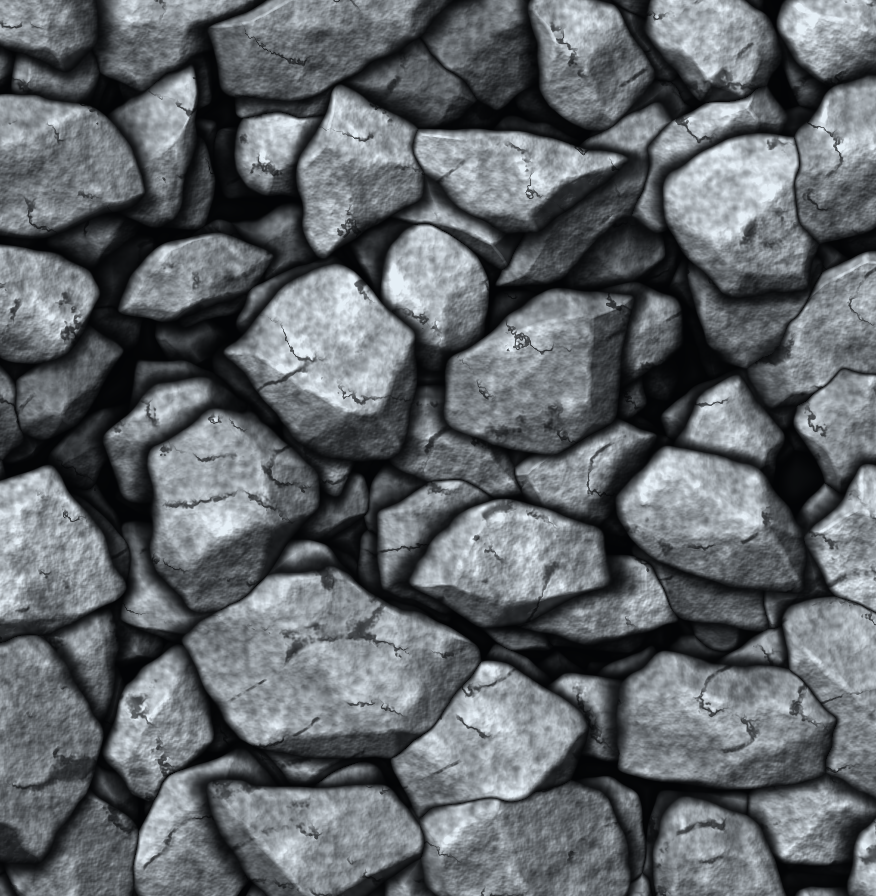
A Shadertoy shader for this texture:

```glsl
// A heap of broken grey stones seen from above, with black gaps between them.
// Layers of scattered faceted polygons are stacked from small and dim to large
// and bright; each is lit by its blended facet slopes plus gradient noise.

#define LAYERS 4
#define SMALL_CELLS 10.0
#define LARGE_CELLS 5.0
#define SIDES 7
#define STONE_RADIUS 0.49
#define FACET_BLEND 0.035
#define ROUGHNESS 0.15
#define MOTTLING 0.42
#define SHADOW_REACH 0.022
#define BRIGHTNESS 0.60
#define STONE_TINT vec3(0.965, 1.0, 1.025)
#define LIGHT_DIR normalize(vec3(-0.30, 0.50, 0.85))

const float TAU = 6.2831853;

vec2 hash2(vec2 p) {
    vec3 h = fract(p.xyx * vec3(0.1031, 0.1030, 0.0973));
    h += dot(h, h.yzx + 33.33);
    return fract((h.xx + h.yz) * h.zy);
}

vec2 lattice(vec2 p) { return hash2(p + 57.0) * 2.0 - 1.0; }

// Gradient noise: value in x, derivatives in yz
vec3 gradNoise(vec2 p) {
    vec2 i = floor(p), f = p - i;
    vec2 u = f * f * f * (f * (f * 6.0 - 15.0) + 10.0);
    vec2 du = 30.0 * f * f * (f * (f - 2.0) + 1.0);
    vec2 e = vec2(1.0, 0.0);
    vec2 ga = lattice(i), gb = lattice(i + e), gc = lattice(i + e.yx), gd = lattice(i + 1.0);
    float a = dot(ga, f), b = dot(gb, f - e), c = dot(gc, f - e.yx), d = dot(gd, f - 1.0);
    float twist = a - b - c + d;
    vec2 slope = ga + u.x * (gb - ga) + u.y * (gc - ga) + u.x * u.y * (ga - gb - gc + gd);
    return vec3(a + u.x * (b - a) + u.y * (c - a) + u.x * u.y * twist,
                slope + du * (u.yx * twist + vec2(b, c) - a));
}

vec3 fractalNoise(vec2 p) {
    vec3 sum = vec3(0.0);
    float freq = 1.0;
    for (int i = 0; i < 5; i++) {
        vec3 n = gradNoise(p * freq + float(i) * 19.7);
        sum += vec3(n.x / pow(freq, 0.6), n.yz);
        freq *= 2.03;
    }
    return sum;
}

// Smooth minimum of two planes (slope in xy, height in z); ridge marks the joint
vec3 joinPlanes(vec3 a, vec3 b, float width, inout float ridge) {
    float k = clamp(0.5 + 0.5 * (b.z - a.z) / width, 0.0, 1.0);
    float joint = k * (1.0 - k);
    ridge = max(ridge * smoothstep(0.0, 0.5, k), joint * 4.0);
    return mix(b, a, k) - vec3(0.0, 0.0, width * joint);
}

// One stone: surface slope in xy, ridge in z, inner distance in w
vec4 stone(vec2 q, vec2 id) {
    vec2 shape = hash2(id + 3.1);
    float angle = TAU * shape.x, stretch = mix(1.0, 1.55, shape.y);
    mat2 turn = mat2(cos(angle), sin(angle), -sin(angle), cos(angle));
    q = (turn * q) * vec2(1.0 / stretch, sqrt(stretch));
    float radius = STONE_RADIUS * mix(0.80, 1.15, hash2(id + 8.3).x);
    vec2 tilt = (hash2(id + 5.7) - 0.5) * 0.9;
    vec2 tilt2 = (hash2(id + 6.9) - 0.5) * 1.3;
    float ridge = 0.0, unused = 0.0;
    vec3 top = vec3(tilt, 0.20 + dot(q, tilt));
    top = joinPlanes(top, vec3(tilt2, 0.22 + dot(q, tilt2)), FACET_BLEND, ridge);
    vec3 outline = vec3(0.0, 0.0, 1.0);
    for (int i = 0; i < SIDES; i++) {
        vec2 r = hash2(id + float(i) * 7.13 + 11.0);
        float a = (float(i) + 0.8 * (r.x - 0.5)) * TAU / float(SIDES);
        vec2 dir = vec2(cos(a), sin(a));
        float inside = radius * mix(0.78, 1.12, r.y) - dot(q, dir);
        float steep = mix(0.6, 2.2, fract(r.x * 7.0 + r.y * 3.0));
        top = joinPlanes(top, vec3(-dir, inside) * steep, FACET_BLEND, ridge);
        outline = joinPlanes(outline, vec3(-dir, inside), 0.06, unused);
    }
    return vec4(top.xy * turn, ridge, outline.z);
}

// Paints one layer of stones over the tone below; chipped shifts the outlines
float paintLayer(float below, vec2 p, vec2 chipped, float depth, float seed) {
    float cells = mix(SMALL_CELLS, LARGE_CELLS, depth);
    float share = depth > 0.9 ? 0.68 : 0.92;
    vec2 g = chipped * cells + seed * 13.37, base = floor(g);
    vec4 best = vec4(0.0, 0.0, 0.0, -1.0);
    vec2 bestId = base;
    float second = -1.0;
    for (int k = 0; k < 9; k++) {
        vec2 cell = base + vec2(k % 3, k / 3) - 1.0;
        vec2 id = cell + seed * 101.0;
        if (hash2(id + 41.0).x > share) continue;
        vec2 q = g - cell - 0.5 - (hash2(id) - 0.5) * 0.5;
        if (dot(q, q) > 1.2) continue;
        vec4 s = stone(q, id);
        second = max(second, min(s.w, best.w));
        if (s.w > best.w) { best = s; bestId = id; }
    }
    float inside = best.w / cells, rim = (best.w - max(second, 0.0)) / cells;

    // Surface: bumps, mottles, grain, cracks and worn ridges
    vec2 offset = hash2(bestId + 23.0) * 40.0;
    vec3 rough = fractalNoise(p * 17.0 + offset);
    float grain = gradNoise(p * 125.0 + offset).x + 0.6 * gradNoise(p * 70.0 - offset).x;
    vec3 vein = gradNoise(p * vec2(7.0, 11.0) + offset + rough.x * 0.2);
    float crack = (1.0 - smoothstep(0.005, 0.032, abs(vein.x))) * smoothstep(-0.1, 0.25, rough.x);
    vec3 normal = normalize(vec3(-best.xy - rough.yz * ROUGHNESS, 1.0));
    float light = max(dot(normal, LIGHT_DIR), 0.0);
    float tone = 0.13 + BRIGHTNESS * light;
    tone *= mix(0.82, 1.08, hash2(bestId + 31.0).y) * (1.0 + MOTTLING * rough.x + 0.36 * grain);
    tone += 0.15 * best.z * (0.5 + rough.x);
    tone *= (1.0 - 0.65 * crack) * smoothstep(-0.003, 0.009, rim);
    tone *= mix(0.28, 1.0, smoothstep(-0.1, 0.7, depth));

    float shadow = mix(0.10, 1.0, smoothstep(0.0, SHADOW_REACH, -inside));
    float pixel = 1.0 / iResolution.y;
    return mix(below * shadow, tone, smoothstep(-pixel, pixel, inside));
}

void mainImage(out vec4 fragColor, in vec2 fragCoord) {
    vec2 p = fragCoord / iResolution.y;
    vec2 chipped = p + 0.009 * gradNoise(p * 9.0).yz + 0.0022 * gradNoise(p * 34.0).yz;
    float tone = 0.03;
    for (int i = 0; i < LAYERS; i++) {
        tone = paintLayer(tone, p, chipped, float(i) / float(LAYERS - 1), float(i) + 1.0);
    }
    vec3 color = STONE_TINT * clamp(tone, 0.0, 0.92) + vec3(0.012, 0.016, 0.022);
    fragColor = vec4(color, 1.0);
}
```
